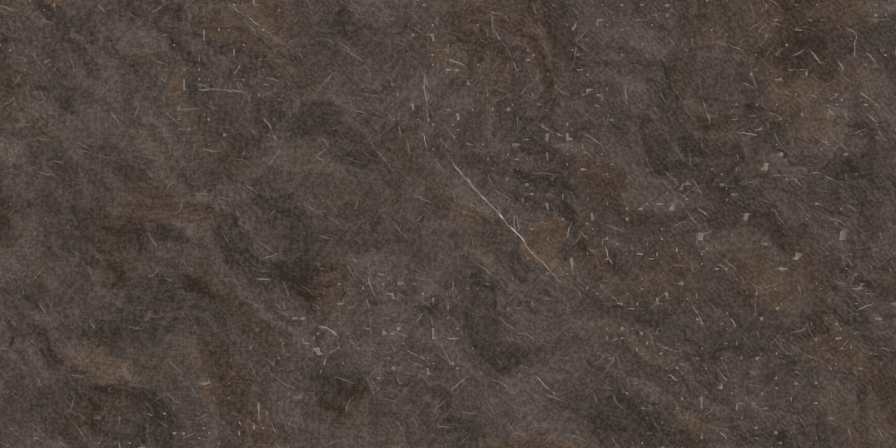
A WebGL 1 fragment shader for this texture:

```glsl
precision highp float;
// Dark brown marble: small ragged patches, faint rust, dark cracks and broken pale veins.
uniform vec2 u_resolution;

const vec3 BASE = vec3(0.310, 0.271, 0.250);
const vec3 TONE_STEP = vec3(0.044, 0.041, 0.039);
const vec3 RUST = vec3(0.345, 0.272, 0.215);
const vec3 VEIN = vec3(0.76, 0.72, 0.68);
const float FLOW_ANGLE = -0.55;
const float FLOW_STRETCH = 1.9;
const float WARP = 0.24;
const float CLOUD_CONTRAST = 3.0;
const float PATCH_CONTRAST = 1.0;
const float MOTTLE_CONTRAST = 1.7;
const float GRAIN_CONTRAST = 2.3;
const float GRAIN_FREQ = 210.0;
const float CRACK_DEPTH = 1.0;
const float VEIN_WIDTH = 0.0016;
const vec2 MAIN_VEIN_START = vec2(1.0, 0.65);
const vec2 MAIN_VEIN_END = vec2(1.25, 0.37);
const vec2 SEAM_START = vec2(1.45, 0.83);
const vec2 SEAM_END = vec2(2.05, 0.68);

float hash(vec2 p) {
  return fract(sin(dot(p, vec2(127.1, 311.7))) * 43758.5453);
}

float noise(vec2 p) {
  vec2 i = floor(p), f = fract(p);
  f = f * f * (3.0 - 2.0 * f);
  vec2 e = vec2(1.0, 0.0);
  return mix(mix(hash(i), hash(i + e), f.x),
             mix(hash(i + e.yx), hash(i + 1.0), f.x), f.y);
}

mat2 rotation(float a) {
  return mat2(cos(a), sin(a), -sin(a), cos(a));
}

float fbm(vec2 p) {
  float sum = 0.0, amp = 0.5;
  for (int i = 0; i < 5; i++) {
    sum += amp * noise(p);
    p = rotation(0.6) * p * 2.03 + 17.3;
    amp *= 0.54;
  }
  return sum;
}

// Random tone per cell, blended over narrow borders
float patches(vec2 p) {
  vec2 id = floor(p);
  float total = 0.0, weight = 0.0001;
  for (int y = -1; y <= 1; y++) {
    for (int x = -1; x <= 1; x++) {
      vec2 c = id + vec2(float(x), float(y));
      vec2 r = p - c - vec2(hash(c + 3.1), hash(c + 8.7));
      float w = exp(-40.0 * dot(r, r));
      total += w * (hash(c + 21.4) - 0.5);
      weight += w;
    }
  }
  return total / weight;
}

// Thin stroke with tapered ends
float stroke(vec2 p, vec2 a, vec2 b, float width, float px) {
  vec2 ab = b - a;
  float t = clamp(dot(p - a, ab) / dot(ab, ab), 0.0, 1.0);
  float taper = smoothstep(0.0, 0.25, t) * smoothstep(1.0, 0.7, t);
  float d = length(p - a - ab * t);
  return (1.0 - smoothstep(0.0, width + px, d)) * mix(0.3, 1.0, taper);
}

// Scattered short veins, at most one per cell
float veins(vec2 p, float freq, float chance, float px) {
  vec2 id = floor(p * freq);
  float v = 0.0;
  for (int y = -1; y <= 1; y++) {
    for (int x = -1; x <= 1; x++) {
      vec2 c = id + vec2(float(x), float(y));
      vec2 mid = (c + vec2(hash(c + 1.3), hash(c + 5.9))) / freq;
      float angle = -0.75 + 1.3 * (hash(c + 9.2) - 0.5);
      angle += 1.6 * step(0.78, hash(c + 31.7));
      vec2 arm = vec2(cos(angle), sin(angle)) * mix(0.12, 0.6, hash(c + 14.6)) / freq;
      float on = step(hash(c + 40.3), chance) * mix(0.2, 1.0, hash(c + 52.8));
      v = max(v, on * stroke(p, mid - arm, mid + arm, VEIN_WIDTH * 0.5, px));
    }
  }
  return v;
}

void main() {
  vec2 p = gl_FragCoord.xy / u_resolution.y;
  float px = 1.0 / u_resolution.y;

  // Warped space stretched along the flow
  vec2 warp = vec2(fbm(p * 4.5 + 4.0), fbm(p * 4.5 + 37.0)) - 0.5;
  vec2 ragged = vec2(fbm(p * 30.0), fbm(p * 30.0 + 60.0)) - 0.5;
  vec2 q = rotation(-FLOW_ANGLE) * (p + WARP * warp);
  q.y *= FLOW_STRETCH;
  vec2 qr = q + 0.06 * ragged;

  // Stone body, from broad clouds down to grain
  float tone = (fbm(q * 8.0 + 11.0) - 0.52) * CLOUD_CONTRAST;
  tone += PATCH_CONTRAST * (patches(qr * 7.0) + patches(qr * 15.0 + 50.0));
  tone += MOTTLE_CONTRAST * (fbm(qr * 32.0 + 19.0) - 0.52);
  tone += GRAIN_CONTRAST * (noise(rotation(0.7) * p * GRAIN_FREQ) - 0.5);
  tone -= 0.8 * smoothstep(0.62, 0.68, fbm(qr * 7.0 + 83.0));

  // Dark cracks and faint light hairlines
  float crack = 1.0 - smoothstep(0.0, 0.035, abs(fbm(q * 6.0 + 29.0) - 0.5));
  tone -= CRACK_DEPTH * crack * smoothstep(0.45, 0.7, noise(p * 9.0 + 13.0));
  float hair = 1.0 - smoothstep(0.0, 0.03, abs(fbm(q * 9.0 + 71.0) - 0.5));
  tone += 0.8 * hair * smoothstep(0.5, 0.8, noise(p * 11.0 + 45.0));

  vec2 bent = p + 0.05 * warp + 0.01 * ragged;
  float seam = stroke(bent, SEAM_START, SEAM_END, 0.004, px);
  tone -= 0.9 * seam;
  vec3 color = BASE + TONE_STEP * clamp(tone, -2.4, 2.8);

  // Small rusty stains
  float rust = smoothstep(0.56, 0.72, fbm(qr * 7.0 + 95.0));
  color = mix(color, RUST * (1.0 + 0.14 * tone), 0.45 * rust + 0.3 * seam);

  // Pale broken veins, faint scratches and specks
  float broken = smoothstep(0.35, 0.65, noise(p * 60.0 + 22.0));
  float cluster = smoothstep(0.35, 0.65, noise(p * 4.0 + 66.0));
  float vein = 0.5 * veins(bent, 7.0, 0.45, px) * mix(0.25, 1.0, broken);
  vein = max(vein, 0.7 * veins(bent + 7.0, 17.0, 0.3, px) * broken * cluster);
  vein = max(vein, 0.3 * veins(bent + 3.0, 24.0, 0.4, px));
  vein = max(vein, 0.4 * smoothstep(0.86, 0.96, noise(p * 90.0 + 31.0)) * cluster);
  float mainVein = stroke(p + 0.012 * ragged, MAIN_VEIN_START, MAIN_VEIN_END, VEIN_WIDTH, px);
  vein = max(vein, 0.85 * mainVein * mix(0.45, 1.0, broken));
  gl_FragColor = vec4(mix(color, VEIN, vein), 1.0);
}
```
